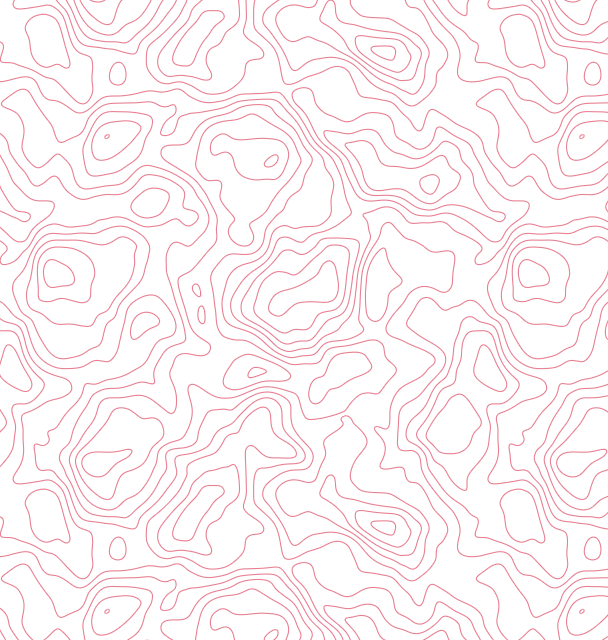
Reproduce this pattern procedurally as a Shadertoy shader.

```glsl
const vec3  PAPER       = vec3(1.0);
const vec3  INK         = vec3(0.905, 0.50, 0.57);
const float TILE        = 0.742;   // period of the terrain, in canvas heights
const float CELLS       = 4.0;     // hills per tile side
const float LINE_WIDTH  = 0.00172; // in canvas heights
const float LEVELS      = 8.4;     // contours per unit of elevation
const float ROUGHNESS   = 0.33;    // amplitude ratio between octaves
const float WARP        = 0.045;   // sideways bending, in tiles
const float SLOPE_STEP  = 0.001;   // finite difference step, in canvas heights
const int   OCTAVES     = 3;
const float TAU         = 6.2831853;

float hash(vec2 p, float seed) {
    return fract(sin(dot(p, vec2(127.1, 311.7)) + seed * 74.7) * 43758.5453);
}

// Dot product of a random unit gradient with the offset from its corner
float cornerSlope(vec2 cell, vec2 corner, vec2 local, float period, float seed) {
    float angle = TAU * hash(mod(cell + corner, period), seed);
    return dot(vec2(cos(angle), sin(angle)), local - corner);
}

// Gradient noise that repeats once per unit of p
float tiledNoise(vec2 p, float period, float seed) {
    p *= period;
    vec2 cell = floor(p);
    vec2 local = fract(p);
    vec2 blend = local * local * local * (local * (local * 6.0 - 15.0) + 10.0);
    float a = cornerSlope(cell, vec2(0, 0), local, period, seed);
    float b = cornerSlope(cell, vec2(1, 0), local, period, seed);
    float c = cornerSlope(cell, vec2(0, 1), local, period, seed);
    float d = cornerSlope(cell, vec2(1, 1), local, period, seed);
    return mix(mix(a, b, blend.x), mix(c, d, blend.x), blend.y);
}

// Warped terrain, measured in contour levels
float elevation(vec2 uv) {
    vec2 p = uv / TILE;
    p += WARP * vec2(tiledNoise(p, 2.0 * CELLS, 5.0), tiledNoise(p, 2.0 * CELLS, 9.0));
    float height = 0.0;
    float amplitude = 1.0;
    float period = CELLS;
    for (int i = 0; i < OCTAVES; i++) {
        float seed = float(i) + 1.0;
        height += amplitude * tiledNoise(p + 0.137 * seed, period, seed);
        amplitude *= ROUGHNESS;
        period *= 2.0;
    }
    return height * LEVELS;
}

void mainImage(out vec4 fragColor, in vec2 fragCoord) {
    float pixel = 1.0 / iResolution.y;
    vec2 uv = fragCoord * pixel;

    // Slope of the terrain by central differences
    vec2 e = vec2(SLOPE_STEP, 0.0);
    vec2 slope = vec2(elevation(uv + e.xy) - elevation(uv - e.xy),
                      elevation(uv + e.yx) - elevation(uv - e.yx)) / (2.0 * SLOPE_STEP);

    // Distance to the nearest contour, in canvas heights
    float toLevel = abs(fract(elevation(uv)) - 0.5);
    float dist = toLevel / max(length(slope), 0.001);

    // Share of the pixel covered by the line
    float coverage = clamp((0.5 * LINE_WIDTH - dist) / pixel + 0.5, 0.0, 1.0);
    coverage = min(coverage, LINE_WIDTH / pixel);

    fragColor = vec4(mix(PAPER, INK, coverage), 1.0);
}
```
